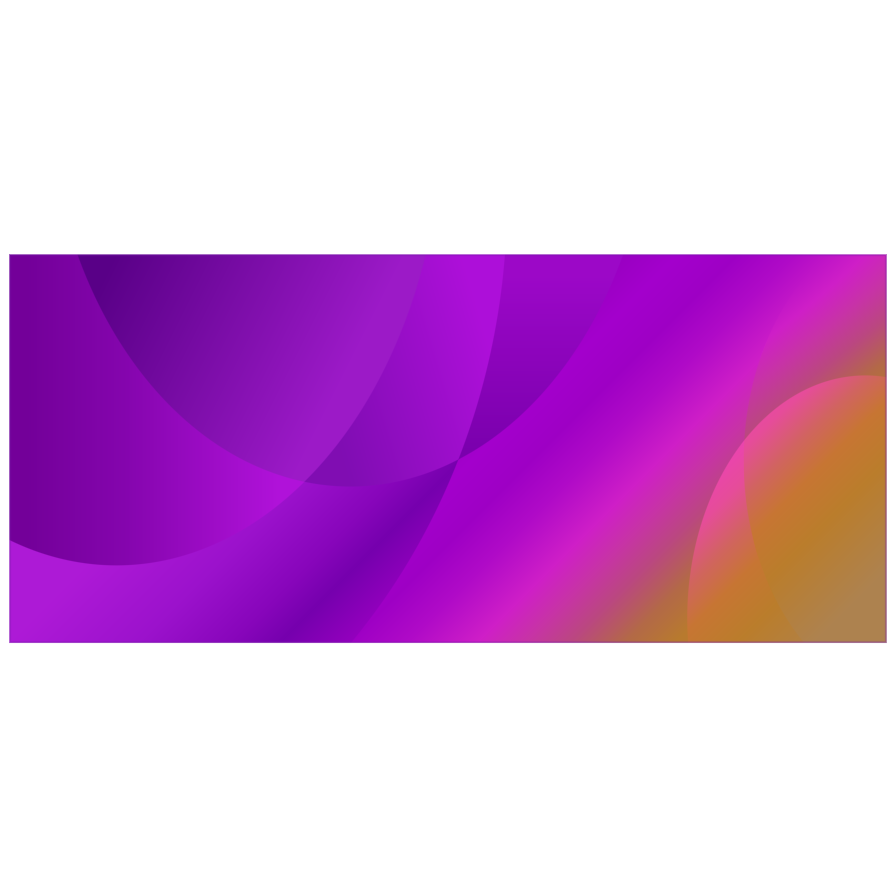
Write a Shadertoy shader that draws this background.

```glsl
// Wide violet-to-amber banner of overlapping translucent ellipses on white.

// Linear blend from colour a to colour b as t runs from lo to hi.
vec3 blend(vec3 a, vec3 b, float lo, float hi, float t) {
    return mix(a, b, clamp((t - lo) / (hi - lo), 0.0, 1.0));
}

// Approximate signed distance to an ellipse.
float ellipseDist(vec2 p, vec2 centre, vec2 radii) {
    vec2 q = p - centre;
    float k = length(q / radii);
    return k * (k - 1.0) / max(length(q / (radii * radii)), 1e-4);
}

float boxDist(vec2 p, vec2 centre, vec2 halfSize) {
    vec2 d = abs(p - centre) - halfSize;
    return length(max(d, 0.0)) + min(max(d.x, d.y), 0.0);
}

// Coverage of the inside of a shape, with an edge of the given softness.
float inside(float dist, float soft) {
    return 1.0 - smoothstep(-soft, soft, dist);
}

// Diagonal sweep: violet, magenta, rose, amber.
vec3 diagonalSweep(float t) {
    vec3 col = blend(vec3(0.60, 0.0, 0.76), vec3(0.64, 0.0, 0.80), 0.98, 1.04, t);
    col = blend(col, vec3(0.62, 0.0, 0.77), 1.04, 1.107, t);
    col = blend(col, vec3(0.69, 0.04, 0.78), 1.107, 1.172, t);
    col = blend(col, vec3(0.81, 0.12, 0.78), 1.172, 1.25, t);
    col = blend(col, vec3(0.78, 0.20, 0.65), 1.25, 1.302, t);
    col = blend(col, vec3(0.73, 0.28, 0.50), 1.302, 1.354, t);
    col = blend(col, vec3(0.70, 0.41, 0.28), 1.354, 1.413, t);
    return blend(col, vec3(0.72, 0.48, 0.18), 1.413, 1.471, t);
}

// Brighter sweep within the amber disc.
vec3 amberSweep(float t) {
    vec3 col = blend(vec3(0.93, 0.25, 0.72), vec3(0.90, 0.30, 0.60), 1.302, 1.367, t);
    col = blend(col, vec3(0.82, 0.39, 0.38), 1.367, 1.419, t);
    col = blend(col, vec3(0.78, 0.46, 0.20), 1.419, 1.471, t);
    col = blend(col, vec3(0.73, 0.49, 0.17), 1.471, 1.54, t);
    return blend(col, vec3(0.68, 0.51, 0.31), 1.54, 1.66, t);
}

// Broad left field, darkening toward its right edge.
vec3 leftField(float t) {
    vec3 col = blend(vec3(0.68, 0.10, 0.84), vec3(0.61, 0.07, 0.80), 0.729, 0.872, t);
    col = blend(col, vec3(0.53, 0.02, 0.73), 0.872, 0.977, t);
    col = blend(col, vec3(0.46, 0.0, 0.68), 0.977, 1.03, t);
    return blend(col, vec3(0.61, 0.0, 0.76), 1.03, 1.13, t);
}

void mainImage(out vec4 fragColor, in vec2 fragCoord) {
    vec2 p = fragCoord / iResolution.xy;
    float soft = max(0.8 / min(iResolution.x, iResolution.y), 0.0008);
    float depth = 1.0 - p.y;
    float diagonal = p.x + depth;

    // Ellipse coverage
    float corner = inside(ellipseDist(p, vec2(0.130, 0.883), vec2(0.365, 0.514)), soft);
    float bowl = inside(ellipseDist(p, vec2(0.391, 0.919), vec2(0.339, 0.462)), soft);
    float field = inside(ellipseDist(p, vec2(-0.085, 0.779), vec2(0.651, 0.729)), soft);
    float amber = inside(ellipseDist(p, vec2(0.966, 0.310), vec2(0.199, 0.271)), soft);
    float shade = inside(ellipseDist(p, vec2(1.029, 0.486), vec2(0.199, 0.271)), soft);

    // Right side: the shade ellipse pushes the sweep onward
    float sweep = diagonal + 0.035 * shade * smoothstep(0.29, 0.48, depth);
    vec3 right = mix(diagonalSweep(sweep), amberSweep(sweep), amber);
    vec3 bowlAlone = blend(vec3(0.48, 0.0, 0.68), vec3(0.61, 0.03, 0.78), 0.499, 0.69, p.y);
    right = mix(right, bowlAlone, bowl);

    // Left side: each overlap carries its own gradient
    vec3 bowlField = blend(vec3(0.50, 0.05, 0.70), vec3(0.68, 0.06, 0.85),
                           0.23, 0.43, p.x - 0.3 * depth);
    vec3 cornerAlone = blend(vec3(0.45, 0.0, 0.60), vec3(0.52, 0.02, 0.68), 0.03, 0.14, p.x);
    cornerAlone = blend(cornerAlone, vec3(0.69, 0.07, 0.85), 0.14, 0.31, p.x);
    vec3 cornerBowl = blend(vec3(0.35, 0.0, 0.53), vec3(0.61, 0.10, 0.78),
                            0.13, 0.45, p.x + 0.5 * (depth - 0.284));
    vec3 left = mix(mix(leftField(diagonal), bowlField, bowl),
                    mix(cornerAlone, cornerBowl, bowl), corner);
    vec3 col = mix(right, left, field);

    // Banner frame: thin violet rim on a white ground
    float banner = boxDist(p, vec2(0.5, 0.4993), vec2(0.4896, 0.2168));
    float rim = smoothstep(-0.003, 0.0, banner);
    col = mix(col, vec3(0.45, 0.10, 0.65), 0.5 * rim);
    col = mix(vec3(1.0), col, inside(banner, soft));
    fragColor = vec4(col, 1.0);
}
```
